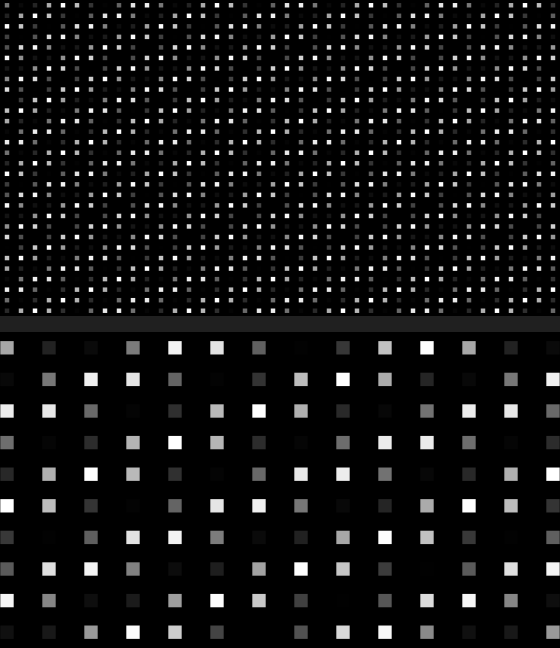
Top, the full canvas; bottom, a detail of the centre.
This pattern is drawn by a WebGL 2 fragment shader. Its source:

```glsl
#version 300 es
precision highp float;

uniform vec2 u_resolution;
out vec4 fragColor;

const float TAU = 6.2831853;
const vec2 GRID = vec2(40.0, 30.0);    // repeats across and up
const float SQUARE_SIDE = 0.0141;      // in canvas heights
const float WAVE_LENGTH = 5.5;         // columns between bright peaks
const float ROW_SHIFT = 1.967;         // columns a peak moves per row upward
const float FIRST_PEAK = 2.03;         // column of a peak in the bottom row
const vec3 BACKGROUND = vec3(0.0);
const vec3 LIT_COLOR = vec3(1.0);

// Slanted brightness wave, sampled once per cell
float cellBrightness(vec2 cell) {
    float offset = cell.x - ROW_SHIFT * cell.y - FIRST_PEAK;
    return 0.5 + 0.5 * cos(TAU * offset / WAVE_LENGTH);
}

// Smoothed coverage of a centred square
float squareMask(vec2 p, float side, float pixel) {
    vec2 edge = clamp((0.5 * side - abs(p)) / pixel + 0.5, 0.0, 1.0);
    return edge.x * edge.y;
}

void main() {
    vec2 gridPos = gl_FragCoord.xy / u_resolution * GRID;
    vec2 cell = floor(gridPos);

    // Cell-local position in canvas heights keeps the squares square
    vec2 cellSize = vec2(u_resolution.x / u_resolution.y, 1.0) / GRID;
    vec2 local = (fract(gridPos) - 0.5) * cellSize;

    float mask = squareMask(local, SQUARE_SIDE, 1.0 / u_resolution.y);
    vec3 color = mix(BACKGROUND, LIT_COLOR, mask * cellBrightness(cell));
    fragColor = vec4(color, 1.0);
}
```
